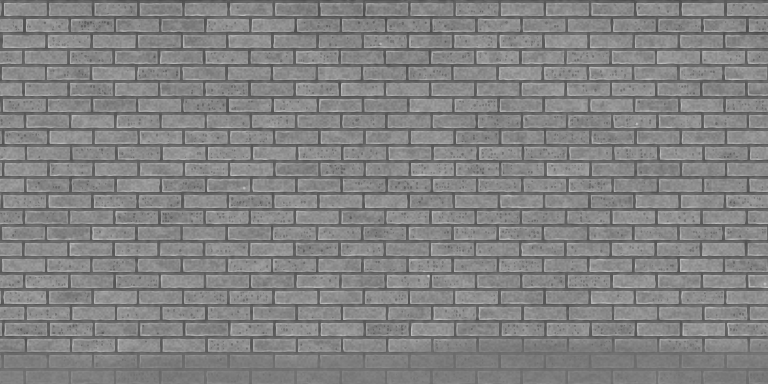
Reproduce this texture procedurally as a Shadertoy shader.

```glsl
// Weathered grey brick wall in running bond. Each brick is a rounded box in a
// repeating cell, with its own tone, smooth stain, pits and pale rim; value
// noise adds grain and broad wear, and a band of grime hides the lowest rows.

const vec2  BRICKS       = vec2(17.0, 24.0);   // repeats across and down
const vec2  BOND_OFFSET  = vec2(0.045, 0.09);  // joint position, in cells
const float BRICK_ASPECT = 2.82;               // cell width over cell height
const vec2  JOINT_HALF   = vec2(0.082, 0.098); // half joint, in row heights
const float CORNER       = 0.05;
const float ROW_DRIFT    = 0.03;               // sideways sway of the joints
const float DRIFT_ROWS   = 11.0;
const float EDGE_WOBBLE  = 0.05;
const float MORTAR_TONE  = 0.405;
const float SHADOW       = 0.04;               // under the lower brick edges
const float BRICK_TONE   = 0.556;
const float TONE_SPREAD  = 0.045;
const float RIM_LIGHT    = 0.09;
const float PIT_DEPTH    = 0.11;
const float PIT_SIZE     = 0.18;               // pit cell, in row heights
const float GRAIN        = 0.13;
const float GRIME_TONE   = 0.46;
const float GRIME_HEIGHT = 0.076;              // share of the canvas height

float hash(vec2 p) {
    vec3 q = fract(vec3(p.xyx) * 0.1031);
    q += dot(q, q.yzx + 33.33);
    return fract((q.x + q.y) * q.z);
}

float noise(vec2 p) {
    vec2 i = floor(p), f = fract(p);
    f = f * f * (3.0 - 2.0 * f);
    return mix(mix(hash(i), hash(i + vec2(1, 0)), f.x),
               mix(hash(i + vec2(0, 1)), hash(i + vec2(1, 1)), f.x), f.y);
}

float fbm(vec2 p) {
    float sum = 0.0, amp = 0.5;
    for (int i = 0; i < 4; i++) {
        sum += amp * noise(p);
        p = p * 2.03 + 17.3;
        amp *= 0.5;
    }
    return sum / 0.9375;
}

float roundedBox(vec2 p, vec2 halfSize, float r) {
    vec2 q = abs(p) - halfSize + r;
    return length(max(q, 0.0)) + min(max(q.x, q.y), 0.0) - r;
}

// Scattered small holes, one candidate per grid cell
float pits(vec2 p, float density, float soft) {
    vec2 g = p / vec2(PIT_SIZE, PIT_SIZE * 1.3);
    vec2 id = floor(g);
    vec2 centre = 0.3 + 0.4 * vec2(hash(id + 3.1), hash(id + 8.7));
    float radius = mix(0.15, 0.42, hash(id + 5.9));
    float d = length(fract(g) - centre) - radius;
    return step(hash(id), density) * (1.0 - smoothstep(-soft, soft, d));
}

void mainImage(out vec4 fragColor, in vec2 fragCoord) {
    vec2 uv = fragCoord / iResolution.xy;
    float pixel = BRICKS.y / iResolution.y;

    // Running bond, rows counted from the top, joints swaying slowly
    vec2 grid = vec2(uv.x, 1.0 - uv.y) * BRICKS - BOND_OFFSET;
    float row = floor(grid.y);
    float sway = ROW_DRIFT * sin(6.2832 * (row - 6.5) / DRIFT_ROWS);
    grid.x += 0.5 * mod(row, 2.0) - sway;
    vec2 id = floor(grid) + 50.0;
    vec2 local = (fract(grid) - 0.5) * vec2(BRICK_ASPECT, 1.0);
    vec2 wall = uv * BRICKS * vec2(BRICK_ASPECT, 1.0);  // row heights

    // Brick outline with slightly worn edges
    vec2 halfSize = vec2(0.5 * BRICK_ASPECT, 0.5) - JOINT_HALF;
    float dist = roundedBox(local, halfSize, CORNER);
    dist += EDGE_WOBBLE * (noise(wall * 3.5) - 0.5);
    float brickMask = 1.0 - smoothstep(-0.5 * pixel, 0.5 * pixel, dist);

    // Brick face: own tone and grain, plus a darker stain on some bricks
    float fine = 0.6 * noise(wall * 8.5) + 0.4 * noise(wall * vec2(3.0, 5.0)) - 0.5;
    float tone = BRICK_TONE + TONE_SPREAD * (hash(id) - 0.5);
    tone += GRAIN * fine + 0.05 * (fbm(wall * vec2(1.1, 1.6)) - 0.5);
    float stain = smoothstep(0.45, 0.58, fbm(local * vec2(0.9, 1.3) + id * 7.3));
    stain *= smoothstep(0.06, 0.14, -dist) * step(0.55, hash(id + 12.0));
    tone -= 0.04 * stain;

    // Pits on the rougher bricks
    float density = 0.3 * smoothstep(0.3, 0.8, hash(id + 23.0));
    float soft = max(0.12, 0.6 * pixel / PIT_SIZE);
    tone -= PIT_DEPTH * pits(wall, density, soft) * smoothstep(0.06, 0.14, -dist);

    // Narrow pale rim, broken up, strongest on the left and lower edges
    float rim = 1.0 - smoothstep(0.04, 0.13, -dist);
    float side = smoothstep(0.0, 1.0, 0.5 + 0.6 * local.y - 0.35 * local.x);
    tone += RIM_LIGHT * rim * mix(0.2, 1.0, side) * (0.2 + 1.6 * noise(wall * 2.3));

    // Mortar shaded below and beside each brick
    float mortar = MORTAR_TONE + 0.08 * (noise(wall * 4.0 + 9.0) - 0.5);
    mortar -= SHADOW * max(step(halfSize.y, local.y), step(halfSize.x, abs(local.x)));
    float value = mix(mortar, tone, brickMask);

    // Broad wear, heavier near the top
    float wear = fbm(wall * vec2(0.2, 0.4) + 4.0) - 0.5;
    value += wear * mix(0.03, 0.10, smoothstep(0.65, 0.95, uv.y));
    value -= 0.01 * smoothstep(0.7, 1.0, uv.y);

    // Rare white chips
    vec2 chipCell = floor(wall * 2.0);
    float chip = length(fract(wall * 2.0) - 0.5) - 0.16;
    value += 0.2 * step(0.998, hash(chipCell + 71.0))
           * (1.0 - smoothstep(-2.0 * pixel, 2.0 * pixel, chip));

    // Grime along the foot, reaching higher on the right
    float top = GRIME_HEIGHT + 0.025 * smoothstep(0.5, 0.62, uv.x);
    top += 0.04 * (fbm(wall * vec2(0.16, 0.3) + 30.0) - 0.5);
    float grime = 1.0 - smoothstep(top - 0.025, top + 0.025, uv.y);
    float grimeTone = GRIME_TONE + 0.04 * fine + 0.06 * wear;
    value = mix(value, grimeTone, 0.72 * grime);

    fragColor = vec4(vec3(clamp(value, 0.0, 1.0)), 1.0);
}
```
